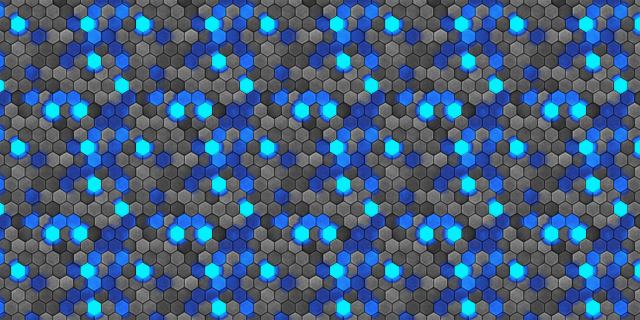
This pattern is drawn by a Shadertoy shader. Its source:

```glsl
// Repeating tile of worn grey hexagons, some lit from deep blue to cyan.
// Each cell draws its tone and heat from a sine hash wrapped to the tile;
// lit cells leak a soft blue glow across some of their shared edges.

const vec2  TILE        = vec2(0.3896, 0.3854);  // repeat size in canvas heights
const vec2  TILE_ORIGIN = vec2(0.035, 0.732);    // centre of cell (0, 0)
const vec2  CELLS       = vec2(9.0, 10.0);       // hexagons per repeat
const float ROW_STEP    = 0.8660254;             // row spacing / hexagon width
const float GROOVE      = 0.035;                 // half width of the dark joint
const float RIM         = 0.085;                 // distance of the worn rim from the edge
const float LEAK_CHANCE = 0.36;                  // share of edges that pass glow
const float GRAIN       = 0.30;                  // strength of the surface speckle
const vec3  CYAN = vec3(0.02, 0.94, 1.00);
const vec3  SKY  = vec3(0.11, 0.74, 0.97);
const vec3  BLUE = vec3(0.13, 0.42, 0.95);
const vec3  DEEP = vec3(0.14, 0.23, 0.58);

float hash(vec2 p) {
    return fract(sin(dot(p, vec2(127.1, 311.7))) * 43758.5453);
}

// Value noise that wraps after `period` lattice steps
float tileNoise(vec2 uv, float period) {
    vec2 p = uv * period, i = floor(p), f = fract(p);
    f = f * f * (3.0 - 2.0 * f);
    vec2 a = mod(i, period), b = mod(i + 1.0, period);
    return mix(mix(hash(a), hash(vec2(b.x, a.y)), f.x),
               mix(hash(vec2(a.x, b.y)), hash(b), f.x), f.y);
}

// Integer id in half columns and rows, wrapped to the tile
vec2 cellId(vec2 centre) {
    return mod(floor(centre * vec2(2.0, 1.0) + 0.5), CELLS * vec2(2.0, 1.0));
}

float hexDistance(vec2 d) {
    d = abs(d);
    return max(d.x, 0.5 * d.x + ROW_STEP * d.y);
}

vec2 nearestCentre(vec2 g) {
    vec2 best = vec2(0.0);
    float nearest = 10.0;
    for (int k = 0; k < 2; k++) {
        float row = floor(g.y) + float(k);
        float shift = 0.5 * mod(row, 2.0);
        vec2 c = vec2(floor(g.x - shift + 0.5) + shift, row);
        float dist = length((g - c) * vec2(1.0, ROW_STEP));
        if (dist < nearest) { nearest = dist; best = c; }
    }
    return best;
}

// Unlit 0, deep blue 0.25, blue 0.5, cyan 1
float cellHeat(vec2 id) {
    float h = hash(id + 17.3);
    return h > 0.89 ? 1.0 : h > 0.78 ? 0.52 : h > 0.69 ? 0.25 : 0.0;
}

float cellHeight(vec2 id) { return hash(id + 5.7); }

vec3 heatColour(float heat) {
    vec3 c = mix(DEEP, BLUE, smoothstep(0.22, 0.48, heat));
    c = mix(c, SKY, smoothstep(0.52, 0.80, heat));
    return mix(c, CYAN, smoothstep(0.78, 0.95, heat));
}

vec3 hexPattern(vec2 p, float pixel) {
    vec2 uv = (p - TILE_ORIGIN) / TILE;
    vec2 g = uv * CELLS;
    vec2 centre = nearestCentre(g);
    vec2 d = (g - centre) * vec2(1.0, ROW_STEP);
    vec2 id = cellId(centre);
    float edge = 0.5 - hexDistance(d);
    float height = cellHeight(id);
    float cloud = tileNoise(uv, 14.0);

    float ownHeat = cellHeat(id);
    float heat = ownHeat;
    if (ownHeat > 0.0 && ownHeat < 1.0) heat += 0.24 * (cloud - 0.5);

    // Glow and contact shadow from the six neighbours
    float shadow = 1.0;
    for (int k = 0; k < 6; k++) {
        float angle = float(k) * 1.0471976;
        vec2 dir = vec2(cos(angle), sin(angle));
        vec2 other = cellId(centre + dir / vec2(1.0, ROW_STEP));
        float leak = step(hash(id + other * 3.1 + 2.9), LEAK_CHANCE);
        float reach = smoothstep(1.02, 0.42, length(d - dir));
        heat = max(heat, leak * reach * 0.80 * cellHeat(other));
        float toEdge = 0.5 - dot(d, dir);
        float step_up = max(cellHeight(other) - height, 0.0);
        shadow *= 1.0 - 0.5 * step_up * smoothstep(0.22, 0.0, toEdge);
    }

    // Worn grey face
    float speckle = mix(tileNoise(uv, 170.0), tileNoise(uv, 70.0), 0.4) - 0.5;
    float tone = mix(0.18, 0.46, sqrt(height)) + 0.10 * (cloud - 0.5);
    tone *= 1.0 + GRAIN * speckle + 0.22 * dot(d, vec2(-0.5, 0.85));

    // Blue light over the face; the hottest cells hide the grain
    float lit = smoothstep(0.03, 0.24, heat);
    float flatness = smoothstep(0.35, 0.85, heat);
    vec3 glow = heatColour(heat) * (1.0 + GRAIN * speckle * (1.0 - flatness));
    vec3 colour = mix(vec3(tone), glow, lit);

    // Raised rim, shadow and joint
    float soft = 0.5 * pixel;
    float rim = 1.0 - smoothstep(0.015, 0.035 + soft, abs(edge - RIM));
    colour *= 1.0 + 0.20 * rim * (1.0 - flatness);
    colour *= mix(shadow, 1.0, 0.8 * flatness);
    float joint = 1.0 - smoothstep(GROOVE - soft, GROOVE + soft, edge);
    return colour * (1.0 - joint * mix(0.58, 0.12, flatness));
}

void mainImage(out vec4 fragColor, in vec2 fragCoord) {
    float pixel = CELLS.x / (TILE.x * iResolution.y);
    vec3 sum = vec3(0.0);
    for (int k = 0; k < 4; k++) {
        vec2 offset = vec2(float(k % 2), float(k / 2)) * 0.5 - 0.25;
        sum += hexPattern((fragCoord + offset) / iResolution.y, pixel);
    }
    fragColor = vec4(sum / 4.0, 1.0);
}
```
